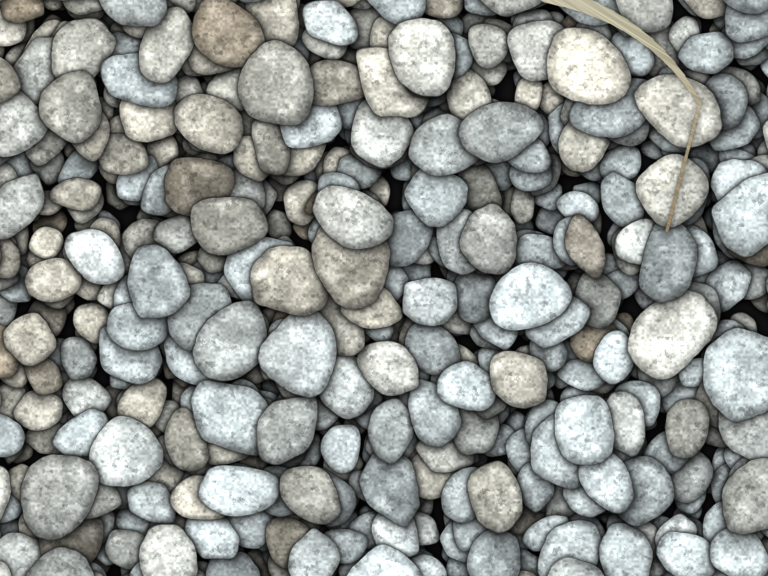
Write a Shadertoy shader that draws this texture.

```glsl
float hash(vec2 p) {
    return fract(sin(dot(p, vec2(127.1, 311.7))) * 43758.5453);
}

float noise(vec2 p) {
    vec2 i = floor(p), f = fract(p);
    f = f * f * (3.0 - 2.0 * f);
    return mix(mix(hash(i), hash(i + vec2(1, 0)), f.x),
               mix(hash(i + vec2(0, 1)), hash(i + vec2(1, 1)), f.x), f.y);
}

float fbm(vec2 p) {
    float sum = 0.0, amp = 0.53;
    for (int i = 0; i < 4; i++) {
        sum += amp * noise(p);
        p = mat2(1.6, 1.2, -1.2, 1.6) * p + 7.3;
        amp *= 0.5;
    }
    return sum;
}

mat2 rotation(float a) {
    return mat2(cos(a), sin(a), -sin(a), cos(a));
}

// Rounded irregular polygon: 0 at the centre, 1 on the rim
float stoneProfile(vec2 q, vec2 seed) {
    float power = mix(5.0, 13.0, pow(hash(seed + 5.1), 2.0));
    float sum = 0.0;
    for (int i = 0; i < 7; i++) {
        float k = float(i);
        float a = 6.2832 * (k + 0.6 * hash(seed + k * 1.3)) / 7.0;
        float reach = mix(0.85, 1.1, hash(seed + k * 2.7 + 0.4));
        sum += pow(max(dot(q, vec2(cos(a), sin(a))) / reach, 0.0), power);
    }
    return pow(sum, 1.0 / power);
}

// Mineral colour with blotches, pits and grain
vec3 stoneColor(vec2 p, vec2 seed, float coolness) {
    vec2 shift = 30.0 * vec2(hash(seed + 0.7), hash(seed + 1.9));
    vec3 base = mix(vec3(0.66, 0.67, 0.66), vec3(0.97, 0.985, 0.975), hash(seed + 8.2));
    base *= mix(vec3(1.03, 1.0, 0.94), vec3(0.96, 1.0, 1.02),
                smoothstep(0.1, 0.7, hash(seed + 3.3) + coolness));
    base *= hash(seed + 6.6) < 0.07 ? vec3(0.76, 0.72, 0.68) : vec3(1.0);
    float blotch = fbm(p * 28.0 + shift);
    base *= 0.75 + 0.5 * blotch;
    base += 0.12 * smoothstep(0.5, 0.7, fbm(p * 55.0 + shift.yx));
    base *= 1.0 - 0.22 * smoothstep(0.58, 0.8, fbm(p * 100.0 + shift));
    return base * (0.86 + 0.28 * noise(p * 230.0 + shift));
}

float segmentDistance(vec2 p, vec2 a, vec2 b) {
    vec2 pa = p - a, ba = b - a;
    return length(pa - ba * clamp(dot(pa, ba) / dot(ba, ba), 0.0, 1.0));
}

void mainImage(out vec4 fragColor, in vec2 fragCoord) {
    vec2 uv = fragCoord / iResolution.y;
    float soft = max(1.0 / iResolution.y, 0.0015);
    float coolness = 0.4 * (uv.x - 0.65) - 0.25 * (uv.y - 0.5);
    vec3 col = vec3(0.1, 0.1, 0.105);

    // Layers of stones, small ones below and large ones on top
    for (int layer = 0; layer < 5; layer++) {
        float level = float(layer);
        float cellSize = 0.058 * pow(1.22, level);
        vec2 grid = uv / cellSize + 0.37 * level;
        vec2 cell = floor(grid);
        for (int y = -1; y <= 1; y++)
        for (int x = -1; x <= 1; x++) {
            vec2 id = cell + vec2(x, y);
            vec2 seed = id + 37.0 * level + 11.0;
            if (hash(seed + 9.4) > 1.08 - 0.16 * level) continue;

            vec2 jitter = vec2(hash(seed + 0.2), hash(seed + 4.8)) - 0.5;
            vec2 p = (grid - id - 0.5 - 0.65 * jitter) * cellSize;
            float size = cellSize * mix(0.46, 0.65, hash(seed + 2.5));
            float slim = mix(0.62, 0.96, hash(seed + 7.7));
            vec2 q = rotation(3.1416 * hash(seed + 1.1)) * p / (size * vec2(1.0, slim));
            if (length(q) > 2.4) continue;

            float r = stoneProfile(q, seed) + 0.05 * (noise(p * 70.0 + seed) - 0.5);
            float d = (r - 1.0) * size * slim;

            // Contact shadow, heavier at the lower right
            float reach = 0.0062 + 0.0028 * dot(normalize(p + 1e-5), vec2(0.5, -0.8));
            col *= 1.0 - 0.76 * exp(-max(d, 0.0) / reach);

            float mask = smoothstep(soft, -soft, d);
            if (mask > 0.0) {
                float light = 1.0 + 0.2 * r * r * dot(p / size, vec2(-0.5, 0.8));
                light *= 1.0 - 0.4 * smoothstep(0.68, 1.06, r);
                light *= 0.92 + 0.025 * level;
                col = mix(col, stoneColor(p, seed, coolness) * light, mask);
            }
        }
    }

    // Dry blade of grass, tapering to a bent stalk
    vec2 root = vec2(0.95, 1.01), bow = vec2(1.13, 0.97), knee = vec2(1.215, 0.82);
    float blade = segmentDistance(uv, knee, vec2(1.158, 0.6)) - 0.003;
    vec2 last = root;
    for (int i = 1; i <= 12; i++) {
        float t = float(i) / 12.0;
        vec2 next = mix(mix(root, bow, t), mix(bow, knee, t), t);
        blade = min(blade, segmentDistance(uv, last, next) - mix(0.016, 0.004, t));
        last = next;
    }
    col *= 1.0 - 0.4 * exp(-max(blade, 0.0) / 0.006);
    vec3 straw = mix(vec3(0.6, 0.53, 0.41), vec3(0.76, 0.74, 0.64), smoothstep(0.58, 1.0, uv.y));
    straw *= 0.88 + 0.24 * noise(vec2(uv.x + uv.y * 1.6, uv.y) * vec2(220.0, 30.0));
    col = mix(col, straw, smoothstep(soft, -soft, blade));

    fragColor = vec4(clamp(col, 0.0, 1.0), 1.0);
}
```
